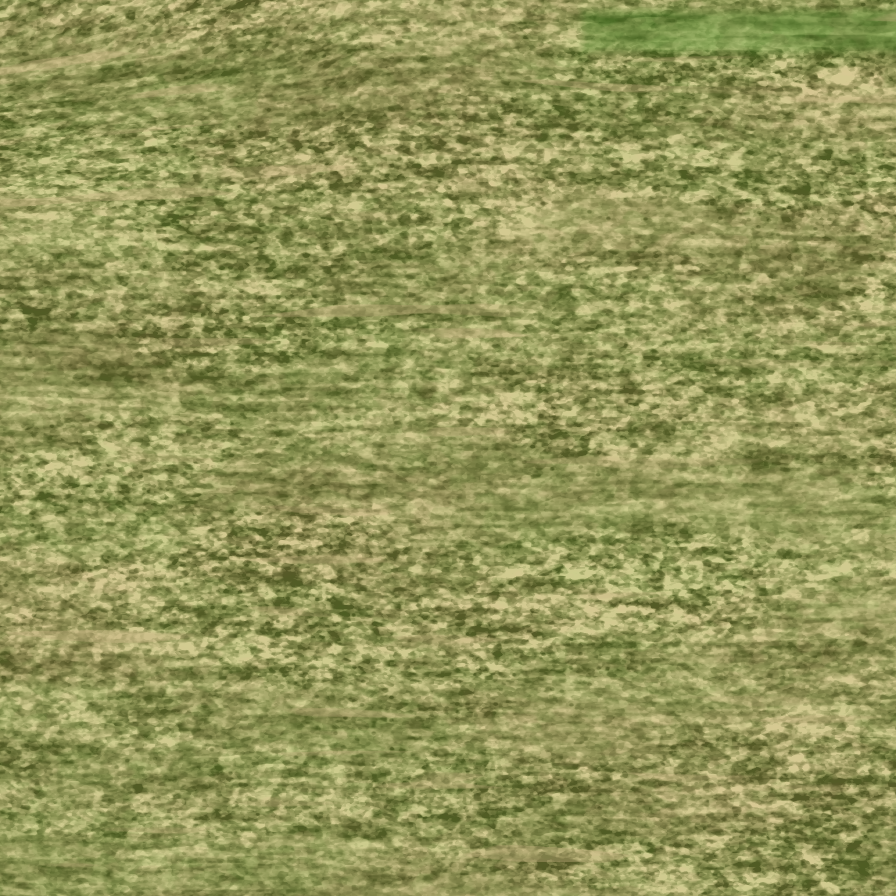
Reproduce this texture procedurally as a Shadertoy shader.

```glsl
vec3 hash3(vec2 p) {
    vec3 q = fract(p.xyx * vec3(0.1031, 0.1030, 0.0973));
    q += dot(q, q.yxz + 33.33);
    return fract((q.xxy + q.yzz) * q.zyx);
}

// Smooth cellular noise, about -1 to 1: each cell blends its own random value.
float clumps(vec2 p, float seed) {
    vec2 cell = floor(p);
    vec2 local = p - cell;
    float sum = 0.0;
    float total = 0.0;
    for (int y = -1; y <= 1; y++) {
        for (int x = -1; x <= 1; x++) {
            vec2 offset = vec2(x, y);
            vec3 rnd = hash3(cell + offset + seed);
            vec2 d = offset + rnd.xy - local;
            float weight = exp(-8.0 * dot(d, d));
            sum += weight * (2.0 * rnd.z - 1.0);
            total += weight;
        }
    }
    return sum / total;
}

// Sparse round specks, at most one in each cell.
float specks(vec2 p, float density, float seed) {
    vec3 rnd = hash3(floor(p) + seed);
    float d = length(fract(p) - 0.35 - 0.3 * rnd.xy);
    return step(rnd.z, density) * (1.0 - smoothstep(0.12, 0.35, d));
}

float softBox(vec2 p, vec2 center, vec2 halfSize, float blur) {
    vec2 d = abs(p - center) - halfSize;
    return 1.0 - smoothstep(-blur, blur, max(d.x, d.y));
}

// Gently wavy rows that slant in the upper left corner.
vec2 bendRows(vec2 p) {
    float slant = 0.15 * max(0.4 - p.x, 0.0) * smoothstep(0.72, 0.95, p.y);
    float wave = 0.002 * sin(7.0 * p.x + 9.0 * p.y) + 0.001 * sin(19.0 * p.x - 5.0 * p.y);
    return p + vec2(0.0, slant + wave);
}

vec3 grassColor(float tone) {
    const vec3 shade = vec3(0.36, 0.385, 0.175);
    const vec3 meadow = vec3(0.565, 0.58, 0.34);
    const vec3 straw = vec3(0.78, 0.77, 0.53);
    vec3 color = mix(shade, meadow, clamp(tone * 0.5 + 1.0, -0.15, 1.0));
    return mix(color, straw, clamp(tone * 0.53, 0.0, 1.15));
}

void mainImage(out vec4 fragColor, in vec2 fragCoord) {
    vec2 uv = fragCoord / iResolution.y;
    vec2 p = bendRows(uv);

    // Wide patches and long mowing streaks
    float broad = clumps(p * vec2(2.5, 8.0), 11.0);
    float patchTone = clumps(p * vec2(6.0, 30.0), 37.0);
    float streaks = clumps(p * vec2(8.0, 130.0), 71.0);
    float dashes = clumps(p * vec2(28.0, 180.0), 89.0);
    float fieldTone = 0.25 * broad + 0.55 * patchTone + 0.75 * streaks + 0.6 * dashes;

    // Tufts from coarse to fine
    float tufts = 1.15 * clumps(p * vec2(70.0, 125.0), 113.0)
                + 1.15 * clumps(p * vec2(125.0, 220.0), 157.0)
                + 0.7 * clumps(p * vec2(250.0, 350.0), 211.0);
    float roughness = 1.0 + 0.4 * clumps(p * vec2(5.0, 17.0), 263.0);

    // Smooth green strip near the top right
    float strip = softBox(uv, vec2(0.86, 0.965), vec2(0.21, 0.023), 0.008);
    float tone = fieldTone + tufts * roughness * (1.0 - 0.6 * strip) - 0.7 * strip;

    // Dark specks gathered in loose groups
    float groups = smoothstep(-0.1, 0.5, clumps(p * vec2(7.0, 15.0), 307.0));
    tone -= 1.4 * groups * (1.0 - strip) * specks(p * vec2(95.0, 120.0), 0.08, 353.0);

    // Green and dry tints, then thin lines of bare soil
    float greenness = 0.7 * clumps(p * vec2(4.0, 14.0), 401.0)
                    + 0.6 * clumps(p * vec2(60.0, 110.0), 443.0) - 0.15 * tone;
    vec3 color = grassColor(tone) + greenness * vec3(-0.022, 0.008, -0.012);
    color += strip * vec3(-0.045, 0.02, -0.02);
    float soil = smoothstep(0.75, 0.95, clumps(p * vec2(7.0, 85.0), 499.0));
    color = mix(color, vec3(0.77, 0.69, 0.5), 0.4 * soil);

    fragColor = vec4(clamp(color, 0.0, 1.0), 1.0);
}
```
